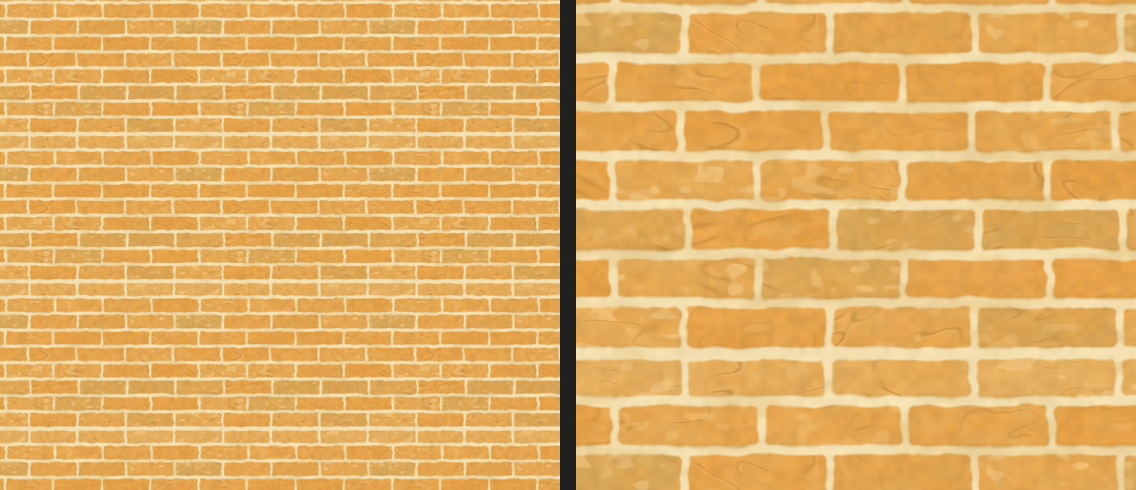
Left: the whole. Right: its middle third, enlarged.
Write a WebGL 2 fragment shader that draws this texture.

```glsl
#version 300 es
precision highp float;
// A wall of slim orange bricks in pale mortar, built from a repeating patch of
// 4 by 9 bricks. Each brick is a worn rounded box whose tone, creases and
// pale scuffs come from hashes of its place within the patch.

uniform vec2 u_resolution;
out vec4 fragColor;

// Lengths are in canvas heights; y runs downwards from the top.
const vec2 PATCH = vec2(0.3951, 0.3006);
const vec2 GRID = vec2(4.0, 9.0);
const vec2 ORIGIN = vec2(0.0565, 0.2723);
const vec2 HALF_JOINT = vec2(0.0023, 0.0030);
const float CORNER = 0.0030;
const float EDGE_WEAR = 0.0026;
const float EDGE_SOFT = 0.0009;
const float ROW_SHIFT = 0.06;
const float WIDE_BED = 0.0010;

const vec3 ORANGE = vec3(0.895, 0.625, 0.275);
const vec3 SAND = vec3(0.890, 0.685, 0.375);
const vec3 OLIVE = vec3(0.820, 0.645, 0.345);
const vec3 SCUFF = vec3(0.930, 0.755, 0.480);
const vec3 CREASE = vec3(0.700, 0.500, 0.220);
const vec3 MORTAR = vec3(0.955, 0.875, 0.690);
const vec3 MORTAR_DARK = vec3(0.910, 0.790, 0.550);

float hash(vec2 p) {
    return fract(sin(dot(p, vec2(127.1, 311.7))) * 43758.5453);
}

// Value noise that wraps after the given number of cells
float noise(vec2 p, vec2 period) {
    vec2 i = floor(p), f = fract(p);
    f = f * f * (3.0 - 2.0 * f);
    vec2 a = mod(i, period), b = mod(i + 1.0, period);
    return mix(mix(hash(a), hash(vec2(b.x, a.y)), f.x),
               mix(hash(vec2(a.x, b.y)), hash(b), f.x), f.y);
}

float patchNoise(vec2 t, vec2 cells) {
    return noise(t * cells, cells);
}

float roundedBox(vec2 p, vec2 halfSize, float radius) {
    vec2 q = abs(p) - halfSize + radius;
    return length(max(q, 0.0)) + min(max(q.x, q.y), 0.0) - radius;
}

// Tone and surface of one brick; p is brick-local in brick heights
vec3 brickColor(vec2 p, vec2 id, float grain) {
    float tone = hash(id + 3.7), kind = hash(id + 8.3);
    vec2 seed = floor(id * 23.0) + 50.0;
    vec2 free = vec2(997.0);
    float blotch = noise(p * vec2(2.2, 3.5) + seed, free);
    float pale = 0.65 * tone + 0.5 * (blotch - 0.5);
    pale += 0.4 * (1.0 - step(0.5, id.y));
    vec3 color = mix(ORANGE, SAND, clamp(pale, 0.0, 1.0));
    color = mix(color, OLIVE, smoothstep(0.70, 0.95, kind) * (0.35 + 0.5 * blotch));

    // Slanted folds, each with a thin dark line and a lit lip
    float slope = mix(-0.9, 0.9, hash(id + 5.1));
    vec2 c = vec2(p.x * 1.3, p.y * 3.6 + slope * p.x * 2.0);
    float fold = noise(c + seed + 31.0, free) - 0.5;
    float foldMask = smoothstep(0.35, 0.7, noise(p * 1.7 + seed + 11.0, free));
    foldMask *= 0.25 + 0.75 * hash(id + 1.9);
    color = mix(color, CREASE, 0.55 * foldMask * smoothstep(0.07, 0.0, abs(fold)));
    color = mix(color, SCUFF, 0.35 * foldMask * smoothstep(0.07, 0.0, abs(fold - 0.12)));

    // Pale scuffs on the more worn bricks
    float scuff = noise(p * vec2(3.0, 5.0) + seed + 71.0, free) + 0.25 * (grain - 0.5);
    color = mix(color, SCUFF, 0.75 * smoothstep(0.66, 0.82, scuff) * smoothstep(0.4, 0.9, tone));
    return color * (1.0 + 0.10 * (grain - 0.5));
}

void main() {
    vec2 p = gl_FragCoord.xy / u_resolution.y;
    p.y = 1.0 - p.y;
    vec2 t = (p - ORIGIN) / PATCH;
    float grain = 0.5 * (patchNoise(t, vec2(90.0, 70.0)) + patchNoise(t, vec2(47.0, 41.0)));

    // Wavering joints
    vec2 warp = vec2(patchNoise(t, vec2(24.0, 36.0)), patchNoise(t + 0.37, vec2(30.0, 27.0))) - 0.5;
    vec2 g = (t + warp * EDGE_WEAR / PATCH) * GRID;

    // Half-brick bond; the odd row count leaves two aligned rows at the seam
    float row = mod(floor(g.y), GRID.y);
    g.x -= 0.5 * mod(row, 2.0) + ROW_SHIFT * hash(vec2(row, 6.0));
    vec2 id = vec2(mod(floor(g.x), GRID.x), row);

    // Brick outline with small changes of size
    vec2 cell = PATCH / GRID;
    vec2 local = (fract(g) - 0.5) * cell;
    float seam = 1.0 - step(0.5, row);
    vec2 halfSize = 0.5 * cell - HALF_JOINT;
    halfSize -= vec2(0.0007, 0.0009) * vec2(hash(id + 2.3), hash(id + 4.9));
    halfSize.y -= WIDE_BED * seam;
    float d = roundedBox(local - vec2(0.0, WIDE_BED * seam), halfSize, CORNER);
    d += 0.0012 * (grain - 0.5);

    // Mortar, with a faint shadow below each brick
    float soft = EDGE_SOFT + 0.5 / u_resolution.y;
    float stain = patchNoise(t, vec2(13.0, 29.0));
    vec3 color = mix(MORTAR, MORTAR_DARK, 0.65 * smoothstep(0.35, 0.9, stain));
    color *= 1.0 + 0.06 * (grain - 0.5);
    float shade = smoothstep(0.0025, 0.0, abs(d)) * smoothstep(0.0, 0.4 * cell.y, local.y);

    float brick = 1.0 - smoothstep(-soft, soft, d);
    color = mix(color, brickColor(local / cell.y, id, grain), brick);
    color = mix(color, CREASE, 0.28 * shade * stain);
    fragColor = vec4(color, 1.0);
}
```
